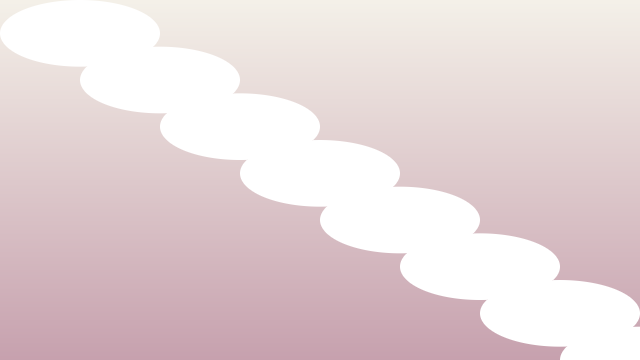
Reproduce this background procedurally as a Shadertoy shader.

```glsl
// A diagonal chain of white ellipses over a vertical cream-to-mauve gradient.

#define TOP_COLOR vec3(0.957, 0.943, 0.912)
#define BOTTOM_COLOR vec3(0.778, 0.630, 0.682)
#define ELLIPSE_COLOR vec3(1.0)
#define ELLIPSE_COUNT 8
#define FIRST_CENTER vec2(0.125, 0.9074)
#define CENTER_STEP vec2(0.125, -0.12963)
#define RADII vec2(0.125, 0.09259)

// Approximate signed distance to an ellipse centred at the origin.
float ellipseDistance(vec2 p, vec2 radii) {
    float k = length(p / radii);
    float slope = length(p / (radii * radii));
    return k * (k - 1.0) / max(slope, 1e-4);
}

void mainImage(out vec4 fragColor, in vec2 fragCoord) {
    vec2 uv = fragCoord / iResolution.xy;
    vec2 aspect = vec2(iResolution.x / iResolution.y, 1.0);
    float pixel = 1.0 / iResolution.y;

    // Background gradient
    vec3 color = mix(BOTTOM_COLOR, TOP_COLOR, uv.y);

    // Union of the evenly stepped ellipses
    float dist = 1e3;
    for (int i = 0; i < ELLIPSE_COUNT; i++) {
        vec2 center = FIRST_CENTER + float(i) * CENTER_STEP;
        dist = min(dist, ellipseDistance((uv - center) * aspect, RADII * aspect));
    }
    float coverage = clamp(0.5 - dist / pixel, 0.0, 1.0);
    color = mix(color, ELLIPSE_COLOR, coverage);

    fragColor = vec4(color, 1.0);
}
```
